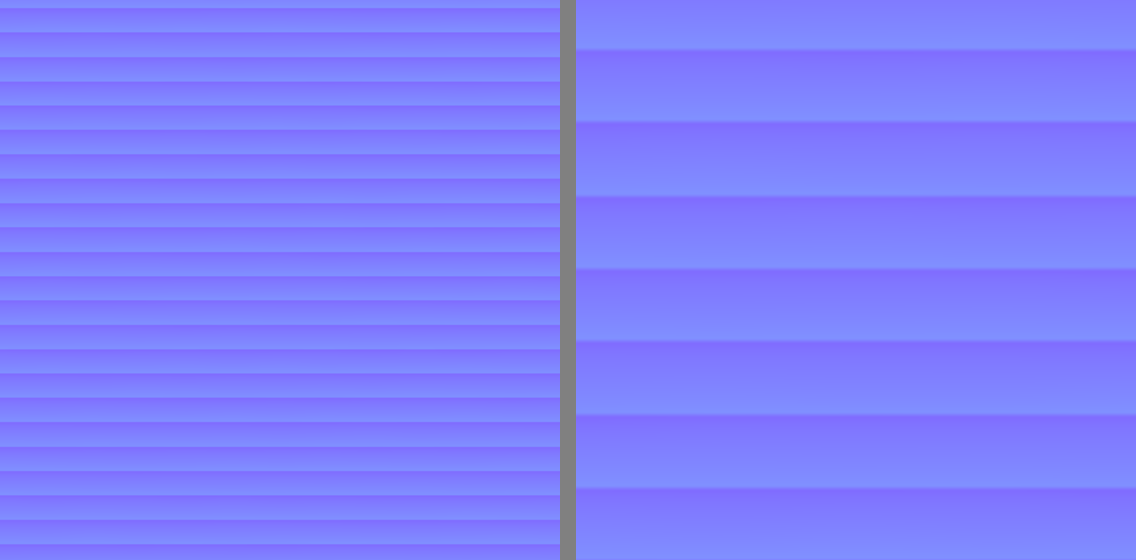
Left: the whole. Right: its middle third, enlarged.
Write a three.js fragment shader that draws this texture map.

```glsl
// Tangent-space normal map of horizontal overlapping slats.
// Each slat's green tilt falls steadily from its lower lip to its upper edge,
// with a soft seam between slats and a faint wrapped unevenness.
#define SLATS 23.0
#define PHASE 0.656
#define TILT_LOW 0.562
#define TILT_HIGH 0.442
#define LIP_LIGHT 0.012
#define LIP_DARK 0.038
#define LIP_FALLOFF 11.0
#define SEAM_SOFT 0.045
#define SEAM_JITTER 0.03
#define WEAR 0.005
#define WEAR_CELLS 12.0

varying vec2 vUv;

float hash(vec2 p) {
  return fract(sin(dot(p, vec2(127.1, 311.7))) * 4375.85);
}

// Value noise whose lattice wraps after the given number of cells.
float wrappedNoise(vec2 p, vec2 cells) {
  vec2 i = floor(p);
  vec2 f = fract(p);
  f = f * f * (3.0 - 2.0 * f);
  vec2 a = mod(i, cells);
  vec2 b = mod(i + 1.0, cells);
  return mix(mix(hash(a), hash(vec2(b.x, a.y)), f.x),
             mix(hash(vec2(a.x, b.y)), hash(b), f.x), f.y);
}

// Green tilt across one slat: t is 0 at the lower lip and 1 at the upper edge.
float slatTilt(float t) {
  float light = LIP_LIGHT * exp(-LIP_FALLOFF * max(t, 0.0));
  float dark = LIP_DARK * exp(-LIP_FALLOFF * max(1.0 - t, 0.0));
  return mix(TILT_LOW, TILT_HIGH, t) + light - dark;
}

void main() {
  // Signed distance to the nearest seam, in slat heights.
  float v = vUv.y * SLATS - PHASE;
  float seam = mod(floor(v + 0.5), SLATS);
  float d = fract(v + 0.5) - 0.5;

  // Small shift of each seam, fading out towards the slat middles.
  float shift = (hash(vec2(seam, 3.0)) - 0.5) * SEAM_JITTER;
  d -= shift * (1.0 - 2.0 * abs(d));

  // Dark upper edge below the seam, light lower lip above it.
  float above = smoothstep(-SEAM_SOFT, SEAM_SOFT, d);
  float green = mix(slatTilt(1.0 + d), slatTilt(d), above);

  // Faint unevenness along the slats.
  vec2 cells = vec2(WEAR_CELLS, SLATS * 2.0);
  green += (wrappedNoise(vUv * cells, cells) - 0.5) * WEAR;

  gl_FragColor = vec4(0.5, green, 1.0, 1.0);
}
```
